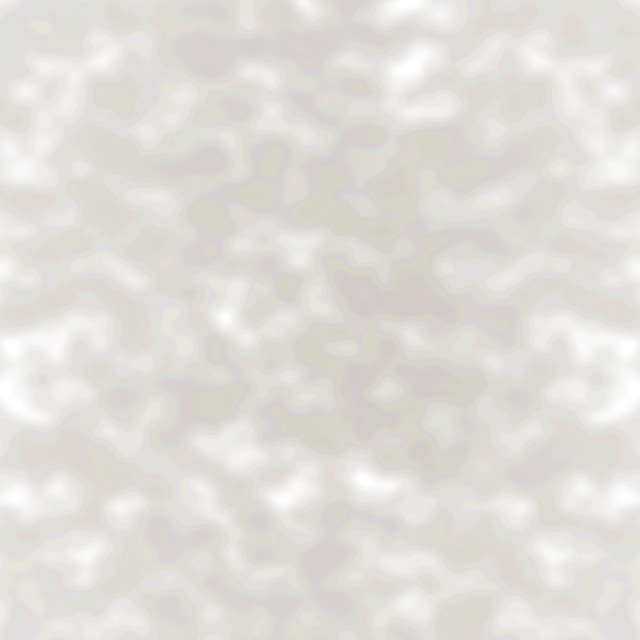
Write a WebGL 1 fragment shader that draws this texture.

```glsl
precision highp float;
// Pearly, cloudy surface: soft pale blobs over warm grey, mirrored near the sides.
// Layered gradient noise gives a height; the height sets the brightness and
// its thin contour rings alternate between faint pink, green and cream tints.

uniform vec2 u_resolution;

vec2 randomGradient(vec2 cell) {
  float h = fract(sin(dot(cell, vec2(127.1, 311.7))) * 43758.55);
  float angle = 6.2832 * h;
  return vec2(cos(angle), sin(angle));
}

float gradientNoise(vec2 p) {
  vec2 i = floor(p);
  vec2 f = p - i;
  vec2 u = f * f * f * (f * (f * 6.0 - 15.0) + 10.0);
  float a = dot(randomGradient(i), f);
  float b = dot(randomGradient(i + vec2(1.0, 0.0)), f - vec2(1.0, 0.0));
  float c = dot(randomGradient(i + vec2(0.0, 1.0)), f - vec2(0.0, 1.0));
  float d = dot(randomGradient(i + 1.0), f - 1.0);
  return mix(mix(a, b, u.x), mix(c, d, u.x), u.y);
}

// Four octaves, strongest in the third, slightly wider than tall.
float cloudHeight(vec2 p) {
  vec4 strengths = vec4(0.45, 0.6, 1.0, 0.3);
  float sum = 0.0;
  vec2 q = p * vec2(3.7, 4.5);
  for (int k = 0; k < 4; k++) {
    sum += strengths[k] * gradientNoise(q);
    q = mat2(1.96, 0.3, -0.3, 1.96) * q + vec2(17.3, 9.1);
  }
  return sum;
}

void main() {
  vec2 uv = gl_FragCoord.xy / u_resolution;
  float side = abs(uv.x - 0.5);

  // Free noise in the middle blends into mirrored noise at the sides.
  float height = mix(cloudHeight(uv + 3.0),
                     cloudHeight(vec2(side, uv.y) + 11.0),
                     smoothstep(0.15, 0.34, side));

  // Bright rounded peaks, a paler rim and a darker area right of centre.
  float shade = 0.849 + 0.1 * height + 0.09 * height * height;
  shade += 0.034 * smoothstep(0.12, 0.5, side);
  shade += 0.012 * smoothstep(0.2, 0.5, abs(uv.y - 0.5));
  shade -= 0.016 * smoothstep(0.35, 0.0, length(uv - vec2(0.64, 0.46)));

  // Contour rings, shifted slowly so the tints drift across the surface.
  float drift = 0.8 * gradientNoise(uv * 6.0 + 40.0);
  float phase = 6.2832 * (shade / 0.023 + drift);
  float pink = smoothstep(-0.45, 0.45, sin(phase)) * 2.0 - 1.0;
  float cream = smoothstep(-0.45, 0.45, sin(phase * 0.62 + 1.0)) * 2.0 - 1.0;

  // Warm grey that fades to neutral white on the peaks.
  float warmth = clamp((1.0 - shade) * 7.5, 0.0, 1.3);
  vec3 color = vec3(shade) + warmth * vec3(0.012, -0.002, -0.021);
  color += min(warmth, 1.0) * (pink * vec3(0.003, -0.011, 0.005)
                             + cream * vec3(0.004, 0.002, -0.007));
  gl_FragColor = vec4(clamp(color, 0.0, 1.0), 1.0);
}
```
